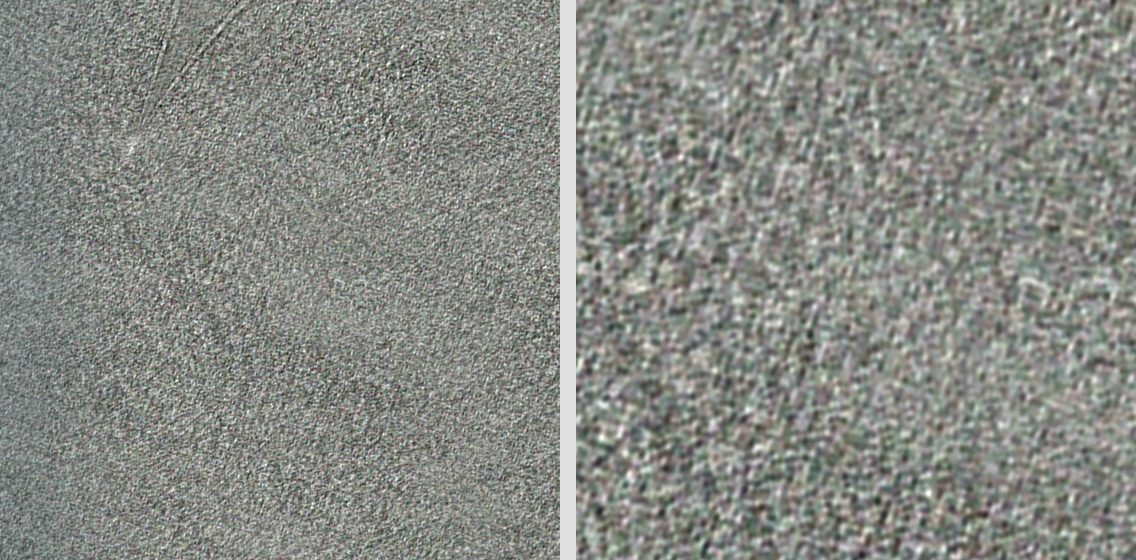
Left, the full canvas; right, a detail of the centre.
A WebGL 1 fragment shader for this texture:

```glsl
precision highp float;
// Grey-green knitted cloth: embossed fine grain with short tilted strands and
// faint ribs, uneven in contrast, cooler at the left edge, with two narrow
// pleats fanning out from one point towards the top.
uniform vec2 u_resolution;

float hash(vec2 cell) {
  return fract(sin(dot(cell, vec2(127.1, 311.7))) * 43758.5453);
}

float noise(vec2 p) {
  vec2 i = floor(p), f = fract(p);
  f = f * f * (3.0 - 2.0 * f);
  return mix(mix(hash(i), hash(i + vec2(1.0, 0.0)), f.x),
             mix(hash(i + vec2(0.0, 1.0)), hash(i + 1.0), f.x), f.y);
}

// Noise centred on zero
float grain(vec2 p) {
  return noise(p) - 0.5;
}

vec2 rotate(vec2 p, float angle) {
  float c = cos(angle), s = sin(angle);
  return vec2(c * p.x - s * p.y, s * p.x + c * p.y);
}

float stroke(float d, float width) {
  return exp(-d * d / (width * width));
}

// Light ridge between two dark grooves that spread from the tip
float pleat(vec2 p, vec2 tip, vec2 end, float bow) {
  vec2 axis = end - tip;
  vec2 dir = normalize(axis);
  float t = dot(p - tip, dir) / length(axis);
  float d = dot(p - tip, vec2(dir.y, -dir.x)) + bow * t * (1.0 - t);
  float gap = 0.002 + 0.006 * max(t, 0.0);
  float grooves = stroke(d - gap, 0.0024) + 0.75 * stroke(d + gap, 0.0022);
  float strength = smoothstep(0.02, 0.2, t) * (1.0 - 0.35 * t);
  strength *= 0.6 + 0.6 * noise(p * 60.0);
  float ridge = stroke(d, 0.005) * smoothstep(-0.2, 0.06, t);
  return 0.13 * ridge - 0.28 * grooves * strength;
}

void main() {
  vec2 p = gl_FragCoord.xy / u_resolution;

  // Slow, gentle warp that bends the grain without smearing it
  vec2 q = p + 0.006 * vec2(grain(p * 9.0), grain(p * 9.0 + 41.0));

  // Uneven patches, and a diagonal zone where the cloth is ribbed
  vec2 slant = rotate(p, 0.45);
  float patches = 0.5 * noise(slant * vec2(4.0, 8.0) + 7.0)
                + 0.5 * noise(slant * vec2(13.0, 23.0) + 3.0);
  float zone = stroke(dot(p - vec2(0.38, 0.49), vec2(0.72, -0.69)), 0.17);
  float leftEdge = 1.0 - smoothstep(0.0, 0.26, p.x + 0.1 * grain(p * 5.0));
  float contrast = (0.76 + 0.5 * patches) * (1.0 - 0.3 * leftEdge);

  // Flattened cloth between the pleats
  vec2 tip = vec2(0.234, 0.733);
  vec2 fan = p - tip;
  float spread = fan.x / max(fan.y, 0.001);
  float between = smoothstep(0.28, 0.38, spread) * step(0.0, fan.y)
                * (1.0 - smoothstep(0.5, 0.7, spread));
  contrast *= 1.0 - 0.3 * between;

  // Fine grain lit from the side, with small pits
  vec2 fine = rotate(q, 0.35) * vec2(305.0, 270.0);
  float relief = noise(fine) - noise(fine + vec2(0.9, -0.55));
  float pits = grain(rotate(q, 1.1) * 265.0 + 17.0);

  // Strands stand upright in the ribbed zone and lean elsewhere
  float upright = grain(rotate(q, -0.1) * vec2(220.0, 125.0));
  float leaning = grain(rotate(q, 0.5) * vec2(190.0, 160.0) + 60.0);
  float strands = mix(leaning, upright, zone);
  float ribs = sin(6.2832 * 78.0 * (q.x + 0.1 * q.y));
  ribs *= zone * smoothstep(0.5, 0.75, patches);

  // Skewed tone: glints reach further than shadows
  float tone = contrast * (0.28 * relief + 0.26 * pits + 0.26 * strands + 0.035 * ribs);
  tone += 0.4 * tone * tone;

  float light = 0.525 + tone;
  light += 0.035 * grain(p * vec2(3.0, 24.0)) + 0.035 * grain(slant * vec2(5.0, 9.0));
  light -= 0.06 * (patches - 0.5) + 0.025 * leftEdge + 0.01 * between;
  light += pleat(p, tip, vec2(0.319, 1.0), 0.0);
  light += pleat(p, tip, vec2(0.44, 1.0), 0.045);

  // Faint coloured speckle over the grey-green base
  float rose = grain(rotate(q, 0.8) * 210.0 + 90.0);
  float straw = grain(rotate(q, 0.2) * 180.0 + 30.0);
  vec3 color = light + vec3(0.001, 0.010, -0.014);
  color += contrast * (vec3(0.08, -0.045, 0.02) * rose + vec3(0.035, 0.01, -0.06) * straw);
  color += leftEdge * vec3(-0.018, 0.0, 0.016);
  gl_FragColor = vec4(clamp(color, 0.0, 1.0), 1.0);
}
```
